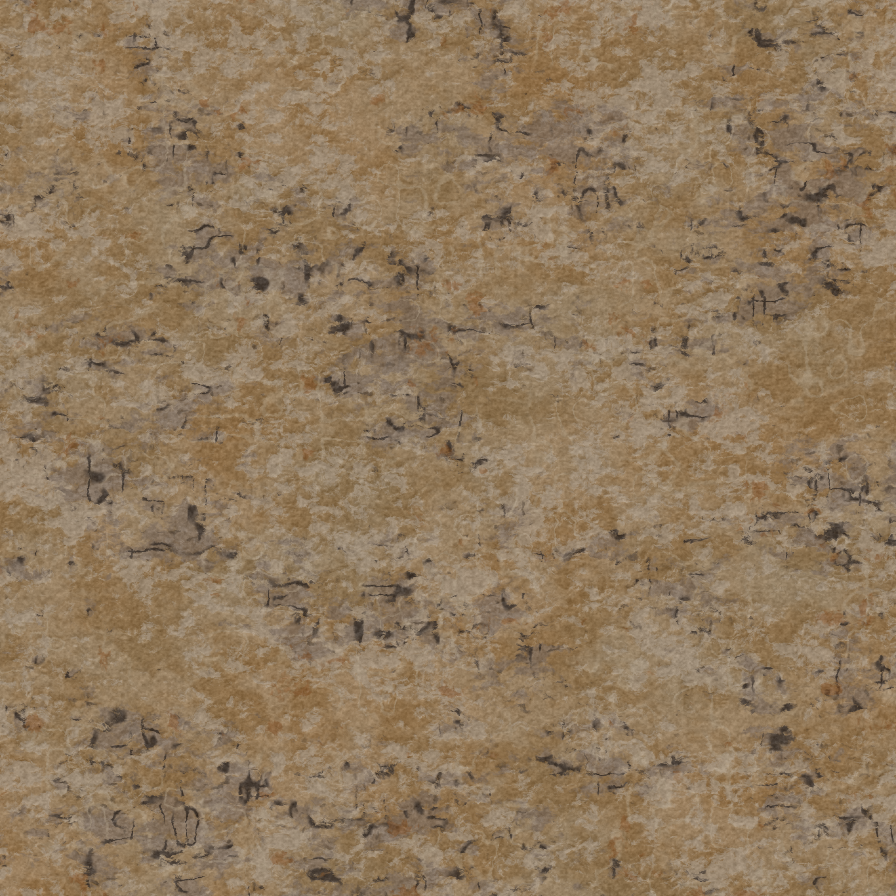
A Shadertoy shader for this texture:

```glsl
// Weathered ochre plaster wall with crumbly lime flecks, grey wear and fine dark cracks.

float hash(vec2 p) {
    return fract(sin(dot(p, vec2(127.1, 311.7))) * 43758.5453);
}

float noise(vec2 p) {
    vec2 cell = floor(p), f = fract(p);
    f = f * f * (3.0 - 2.0 * f);
    float low = mix(hash(cell), hash(cell + vec2(1, 0)), f.x);
    float high = mix(hash(cell + vec2(0, 1)), hash(cell + vec2(1, 1)), f.x);
    return mix(low, high, f.y);
}

// Slow amplitude falloff keeps the small scales crisp
float fbm(vec2 p) {
    float sum = 0.0, amplitude = 0.4;
    for (int i = 0; i < 5; i++) {
        sum += amplitude * noise(p);
        p = p * 2.03 + 17.3;
        amplitude *= 0.64;
    }
    return sum;
}

// Thin line along the middle level of a noise field
float ridge(vec2 p, float width) {
    return 1.0 - smoothstep(0.2 * width, width, abs(noise(p) - 0.5));
}

void mainImage(out vec4 fragColor, in vec2 fragCoord) {
    vec2 uv = fragCoord / iResolution.y;
    vec2 warp = vec2(fbm(uv * 48.0), fbm(uv * 48.0 + 41.0)) - 0.5;
    vec2 q = uv + 0.014 * warp;

    // Ochre ground with faint warm and olive drifts
    float mottle = fbm(q * vec2(20, 26) + 5.0);
    vec3 color = mix(vec3(0.55, 0.437, 0.295), vec3(0.6, 0.505, 0.385),
                     smoothstep(0.36, 0.64, mottle));
    float drift = fbm(uv * 8.0 + 63.0) - 0.5;
    color += drift * vec3(0.05, -0.01, -0.05);

    // Crumbly lime flecks, loosely clustered
    float flakes = fbm(q * vec2(62, 84) + 11.0);
    float cluster = fbm(q * vec2(10, 15) + 29.0);
    float bloom = 0.62 * flakes + 0.38 * cluster;
    color = mix(color, vec3(0.635, 0.578, 0.51), 0.68 * smoothstep(0.48, 0.6, bloom));

    // Grey worn areas with broken edges, wider than tall
    float wear = 0.55 * fbm(q * vec2(9, 13) + 83.0)
               + 0.45 * fbm(q * vec2(48, 76) + 97.0);
    color = mix(color, vec3(0.475, 0.415, 0.37), 0.62 * smoothstep(0.515, 0.61, wear));

    // Pale hairline veins
    float veins = ridge(q * 46.0 + 7.0, 0.08) * smoothstep(0.4, 0.65, noise(uv * 21.0));
    color = mix(color, vec3(0.68, 0.62, 0.53), 0.4 * veins);

    // Short level and upright cracks gathered in the wear
    vec2 c = uv + 0.012 * warp;
    float level = ridge(c * vec2(28, 85) + 31.0, 0.13)
                * smoothstep(0.5, 0.7, noise(uv * vec2(45, 60) + 13.0));
    float upright = ridge(c * vec2(85, 26) + 53.0, 0.13)
                  * smoothstep(0.5, 0.7, noise(uv * vec2(60, 42) + 71.0));
    float cracks = max(level, upright) * smoothstep(0.515, 0.59, wear);
    color = mix(color, vec3(0.2, 0.17, 0.15), 0.75 * cracks);

    // Rust specks and irregular dark crumbs
    float rust = smoothstep(0.67, 0.76, fbm(q * 26.0 + 121.0));
    color = mix(color, vec3(0.5, 0.31, 0.15), 0.5 * rust);
    float crumbs = smoothstep(0.84, 0.97, noise(q * vec2(130, 150) + 19.0))
                 * smoothstep(0.42, 0.58, wear);
    color = mix(color, vec3(0.3, 0.25, 0.2), 0.55 * crumbs);

    // Raking light on the flakes and fine sandy grain
    float relief = flakes - fbm((q + vec2(0.0015, -0.002)) * vec2(62, 84) + 11.0);
    float grain = 0.5 * noise(uv * 250.0) + 0.5 * noise(uv * 470.0 + 9.0) - 0.5;
    color += 0.22 * relief + 0.13 * grain - 0.004;

    fragColor = vec4(clamp(color, 0.0, 1.0), 1.0);
}
```
